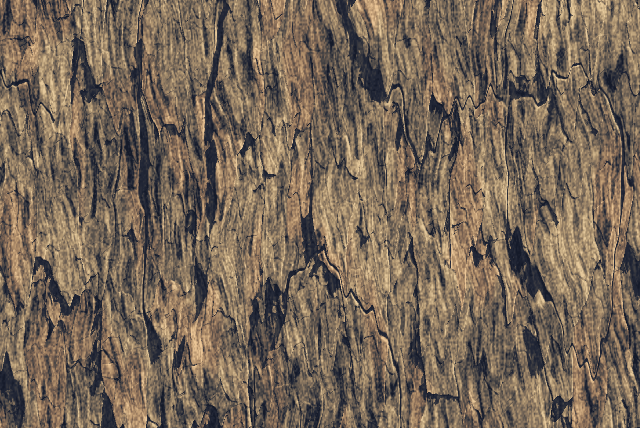
Reproduce this texture procedurally as a WebGL 1 fragment shader.

```glsl
precision highp float;
uniform vec2 u_resolution;

#define STRIP_SCALE vec2(12.0, 2.7)
#define FLAKE_SCALE vec2(27.0, 11.0)
#define CHIP_SCALE vec2(62.0, 30.0)
#define LIGHT_DIR vec2(0.5, 0.86)
#define SHADOW_REACH 0.055
#define SHADOW_BIAS 0.12
#define SHADOW_SLOPE 0.32
#define LIT_TONE 0.475
#define SHADE_TONE 0.15
#define FIBRE_CONTRAST 0.27
#define RELIEF 0.8

float hash(vec2 p) {
  vec3 q = fract(p.xyx * 0.1031);
  q += dot(q, q.yzx + 33.33);
  return fract((q.x + q.y) * q.z);
}

float noise(vec2 p) {
  vec2 i = floor(p), f = fract(p);
  f = f * f * (3.0 - 2.0 * f);
  return mix(mix(hash(i), hash(i + vec2(1, 0)), f.x),
             mix(hash(i + vec2(0, 1)), hash(i + vec2(1, 1)), f.x), f.y);
}

float fbm(vec2 p) {
  return 0.53 * noise(p) + 0.27 * noise(p * 2.03 + 17.3) + 0.2 * noise(p * 4.1 + 52.0);
}

// Bend the grain and fray the ends of the strips
vec2 bendGrain(vec2 p) {
  float sway = 0.10 * (fbm(p * vec2(3.0, 2.0) + 5.0) - 0.5);
  float kink = 0.008 * (noise(p * vec2(30.0, 22.0)) - 0.5);
  float fray = 0.08 * (noise(p * vec2(62.0, 6.0)) - 0.5);
  return p + vec2(sway + kink, fray + 0.02 * noise(p * 30.0));
}

// Overlapping plates: x is height with a lifted lower end, y is a random id
vec2 plates(vec2 p) {
  vec2 cell = floor(p);
  float near = 9.0, second = 9.0, id = 0.0, lift = 0.0;
  for (int j = -1; j <= 1; j++) {
    for (int i = -1; i <= 1; i++) {
      vec2 c = cell + vec2(i, j);
      float r = hash(c + 31.7);
      vec2 d = c + 0.1 + 0.8 * vec2(r, hash(c + 74.2)) - p;
      float dist = dot(d, d);
      second = min(second, max(dist, near));
      if (dist < near) {
        near = dist;
        id = hash(c + 12.9);
        lift = d.y;
      }
    }
  }
  // Seams open and close along their length
  float seam = 1.0 - smoothstep(0.0, 0.08, sqrt(second) - sqrt(near));
  seam *= smoothstep(0.45, 0.7, noise(p * 2.3 + 7.0));
  return vec2(id + 0.35 * lift - 0.4 * seam, id);
}

// x is the surface height, y the id of the strip
vec2 bark(vec2 p) {
  vec2 w = bendGrain(p);
  vec2 strip = plates(w * STRIP_SCALE + 40.0);
  float flake = plates(w * FLAKE_SCALE + 90.0).x;
  float chip = plates(w * CHIP_SCALE + 150.0).x - 0.5;
  float rough = smoothstep(0.3, 0.65, noise(p * vec2(5.0, 4.0) + 21.0));
  float cleftWidth = 0.11 * smoothstep(0.42, 0.8, noise(w * vec2(5.0, 3.0) + 8.0));
  float cleft = 1.0 - smoothstep(cleftWidth * 0.6, cleftWidth + 0.01,
                                 abs(noise(w * vec2(8.0, 1.8) + 3.0) - 0.5));
  float wrinkle = 0.10 * rough * noise(w * vec2(11.0, 48.0));
  float h = 0.5 * strip.x + 0.28 * flake + (0.07 + 0.13 * rough) * chip;
  return vec2(h + wrinkle + 0.14 * noise(w * vec2(75.0, 8.0)) - 0.55 * cleft, strip.y);
}

float castShadow(vec2 p, float h) {
  float cover = -1.0;
  for (int i = 1; i <= 8; i++) {
    float t = float(i) / 8.0;
    float blocker = bark(p + LIGHT_DIR * SHADOW_REACH * t * t).x;
    cover = max(cover, blocker - h - SHADOW_BIAS - SHADOW_SLOPE * t);
  }
  float ragged = 0.14 * (noise(p * vec2(130.0, 55.0)) - 0.5);
  return smoothstep(0.0, 0.08, cover + ragged);
}

// Colour for a given brightness, navy shade to pale straw
vec3 barkColour(float tone) {
  vec3 c = mix(vec3(0.08, 0.10, 0.16), vec3(0.13, 0.15, 0.21), smoothstep(0.04, 0.14, tone));
  c = mix(c, vec3(0.28, 0.27, 0.27), clamp((tone - 0.15) / 0.12, 0.0, 1.0));
  c = mix(c, vec3(0.43, 0.38, 0.33), clamp((tone - 0.27) / 0.12, 0.0, 1.0));
  c = mix(c, vec3(0.55, 0.47, 0.38), clamp((tone - 0.39) / 0.09, 0.0, 1.0));
  c = mix(c, vec3(0.68, 0.58, 0.44), clamp((tone - 0.48) / 0.11, 0.0, 1.0));
  return mix(c, vec3(0.90, 0.79, 0.61), clamp((tone - 0.59) / 0.2, 0.0, 1.0));
}

vec3 shade(vec2 p) {
  vec2 surface = bark(p);
  float facing = surface.x - bark(p + LIGHT_DIR * 0.004).x;
  // Fibres lean and shift from strip to strip
  vec2 g = bendGrain(p) + surface.y * vec2(3.0 + 0.2 * p.y, 5.0);
  float fibre = noise(g * vec2(125.0, 11.0)) + noise(g * vec2(250.0, 32.0)) - 1.0;
  float grain = noise(p * vec2(310.0, 210.0)) - 0.5;
  float patches = fbm(p * vec2(7.0, 5.0) + 60.0) - 0.5;
  float slit = smoothstep(0.66, 0.8, noise(g * vec2(85.0, 15.0) + 33.0));
  float tone = LIT_TONE + FIBRE_CONTRAST * fibre + 0.26 * grain + 0.3 * patches;
  tone += clamp(RELIEF * facing, -0.22, 0.2) + 0.14 * (surface.x - 0.4) - 0.2 * slit;
  float dim = SHADE_TONE + 0.12 * fibre + 0.12 * grain + clamp(0.25 * facing, -0.05, 0.08);
  tone = mix(tone, dim, castShadow(p, surface.x));
  float rust = smoothstep(0.5, 0.8, noise(g * vec2(14.0, 5.0))) * smoothstep(0.25, 0.4, tone);
  return barkColour(tone) + rust * vec3(0.02, -0.015, -0.02);
}

void main() {
  vec2 offset = vec2(0.2, 0.2);
  vec3 colour = shade((gl_FragCoord.xy + offset) / u_resolution.y)
              + shade((gl_FragCoord.xy - offset) / u_resolution.y);
  gl_FragColor = vec4(0.5 * colour, 1.0);
}
```
